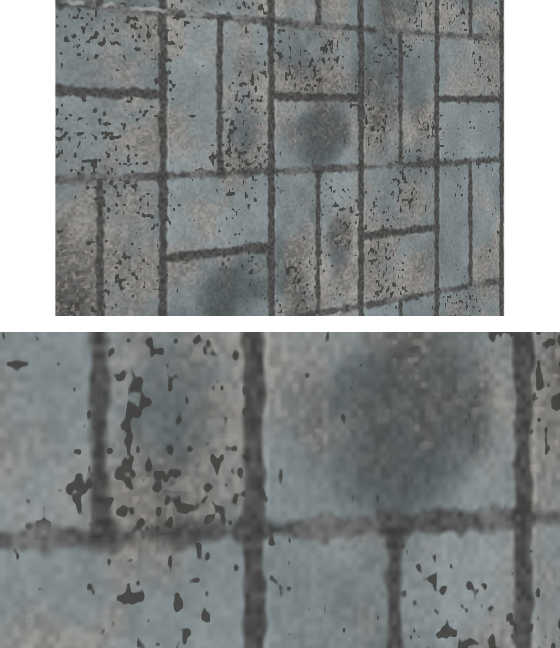
Top: the whole. Bottom: its middle third, enlarged.
Reproduce this texture procedurally as a WebGL 2 fragment shader.

```glsl
#version 300 es
precision highp float;
// Weathered paving in a basket weave: square cells hold two bricks each, turned
// in alternate cells. The paving recedes to the right between white margins;
// layered value noise supplies the ragged joints, stains, grain and pits.
uniform vec2 u_resolution;
out vec4 fragColor;

float hash(vec2 p) {
    vec3 a = fract(p.xyx * 0.1031);
    a += dot(a, a.yzx + 33.33);
    return fract((a.x + a.y) * a.z);
}

float noise(vec2 p) {
    vec2 i = floor(p), f = fract(p);
    f = f * f * (3.0 - 2.0 * f);
    return mix(mix(hash(i), hash(i + vec2(1, 0)), f.x),
               mix(hash(i + vec2(0, 1)), hash(i + vec2(1, 1)), f.x), f.y);
}

float fbm(vec2 p) {
    float sum = 0.0, weight = 0.5;
    for (int i = 0; i < 4; i++) {
        sum += weight * noise(p);
        p = p * 2.03 + 17.7;
        weight *= 0.5;
    }
    return sum / 0.9375;
}

// Canvas position to paving cells, with the rows converging to the right.
vec2 toPaving(vec2 p) {
    float bow = (p.x - 0.889) / 0.71;
    float rowLine = 0.4224 + 0.046 * p.x - 0.005 * (1.0 - bow * bow);
    float rowHeight = 0.5853 - 0.128 * p.x;
    return vec2((p.x - 0.5185) / (0.4308 - 0.1024 * p.x), (p.y - rowLine) / rowHeight);
}

// Coverage of a joint, given the distance from its centre and half its width.
float joint(float d, float halfWidth) {
    return 1.0 - smoothstep(halfWidth - 0.013, halfWidth + 0.013, d);
}

vec3 paving(vec2 q, float x) {
    vec2 cell = floor(q), f = q - cell;
    bool flat_ = mod(cell.x + cell.y, 2.0) > 0.5;
    vec2 split = flat_ ? vec2(1, 2) : vec2(2, 1);
    vec2 local = fract(f * split);
    vec2 id = cell * 2.0 + floor(f * split) + 40.0;
    float tint = hash(id), wear = hash(id + 71.3);

    // Brick face: own tone, cloudy patches and a damp stain in some centres.
    float cloud = fbm(q * 4.0 + 20.0);
    float worn = smoothstep(0.35, 0.7, fbm(q * vec2(3.0, 3.5) + 61.0) + 0.25 * (wear - 0.5));
    float tone = 0.515 + 0.07 * (tint - 0.5) + 0.16 * (cloud - 0.5);
    vec2 fromCentre = (local - vec2(0.5, 0.45)) * vec2(1.0, 0.9);
    float stain = 1.0 - smoothstep(0.12, 0.48, length(fromCentre) + 0.5 * (cloud - 0.5));
    tone -= 0.13 * stain * smoothstep(0.35, 0.8, hash(id + 13.0));
    vec3 color = tone * mix(vec3(0.94, 1.01, 1.03), vec3(1.02, 1.01, 0.99), worn);

    // Fine grain, pale warm flakes and dark pits gathered on worn parts.
    float grain = noise(q * vec2(48, 62) + 90.0);
    color += (grain - 0.5) * mix(0.06, 0.13, worn);
    float flakes = smoothstep(0.62, 0.85, noise(q * vec2(36, 50) + 130.0));
    color = mix(color, vec3(0.63, 0.61, 0.58), 0.5 * flakes * worn);
    float pitNoise = 0.7 * noise(q * vec2(32, 38) + 210.0) + 0.3 * noise(q * vec2(66, 60) + 7.0);
    float cluster = smoothstep(0.4, 0.75, fbm(q * 3.6 + 150.0) + 0.2 * (wear - 0.5));
    float limit = mix(0.84, 0.62, cluster);
    float pits = smoothstep(limit, limit + 0.1, pitNoise);
    color = mix(color, vec3(0.24, 0.24, 0.23), 0.85 * pits);

    // Joints: column lines, row lines and the gap inside each cell.
    float ragged = 0.022 * (noise(q * 24.0 + 50.0) - 0.5) + 0.02 * (fbm(q * 9.0) - 0.5);
    vec2 edge = min(f, 1.0 - f);
    float column = joint(edge.x + ragged, 0.034);
    float row = joint(edge.y + ragged * 1.3, 0.023);
    float gap = joint(abs((flat_ ? f.y : f.x) - 0.5) + ragged, flat_ ? 0.029 : 0.027);
    float rim = smoothstep(0.03, 0.045, f.x) * (1.0 - smoothstep(0.045, 0.065, f.x));
    color += 0.07 * rim * noise(q * vec2(2, 14));
    vec3 mortar = vec3(0.285, 0.285, 0.28) + 0.12 * (grain - 0.5);
    vec3 dirt = mortar + 0.12 * smoothstep(0.4, 0.65, fbm(q * 8.0 + 33.0));
    color = mix(color, dirt, 0.85 * row);
    color = mix(color, mortar, 0.92 * max(column, gap));

    // Broken pale deposit along the upper left row joint.
    float streak = 1.0 - smoothstep(0.004, 0.02, abs(q.y - 1.01 + ragged));
    streak *= (1.0 - smoothstep(0.55, 0.9, x)) * smoothstep(0.3, 0.65, noise(q * vec2(9, 5) + 4.0));
    return mix(color, vec3(0.7, 0.71, 0.71), 0.7 * streak);
}

void main() {
    // Height is one unit; x is kept centred on a width of 16/9.
    vec2 p = vec2(gl_FragCoord.x - 0.5 * u_resolution.x, gl_FragCoord.y) / u_resolution.y;
    float px = 1.0 / u_resolution.y;
    float margin = smoothstep(-px, px, abs(p.x + 0.001) - 0.71);
    p.x += 0.8889;
    vec3 color = paving(toPaving(p), p.x);
    fragColor = vec4(mix(clamp(color, 0.0, 1.0), vec3(1), margin), 1);
}
```
